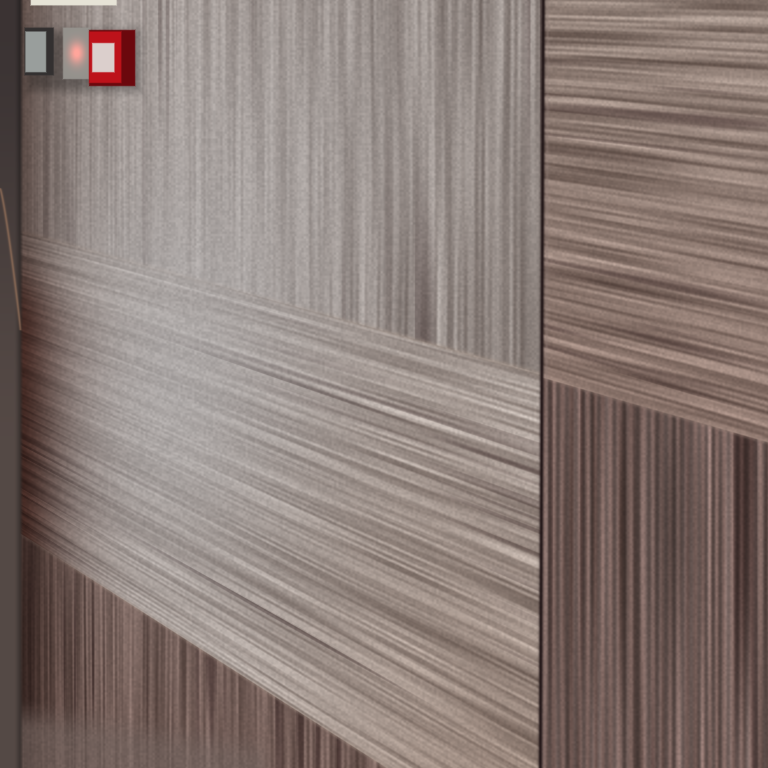
Give the GLSL for this texture, as a Shadertoy shader.

```glsl
// Wood veneer wall seen at an angle: panels of alternating grain split by a seam.
// Each panel maps the plane to across/along grain coordinates feeding stretched
// value noise; a soft sheen, edge shading and small wall units go on top.
#define SEAM_X 0.7075
#define WALL_X 0.030
#define GRAIN_CONTRAST 1.0
#define SHEEN_AMOUNT 0.70
#define SHEEN_COLOR vec3(0.70, 0.69, 0.69)
#define STREAK_COLOR vec3(0.20, 0.13, 0.125)
#define FINE_NOISE 0.05

float hash(vec2 p) {
    vec3 q = fract(p.xyx * vec3(0.1031, 0.1030, 0.0973));
    q += dot(q, q.yzx + 33.33);
    return fract((q.x + q.y) * q.z);
}

float noise(vec2 p) {
    vec2 i = floor(p), f = fract(p);
    f = f * f * (3.0 - 2.0 * f);
    return mix(mix(hash(i), hash(i + vec2(1, 0)), f.x),
               mix(hash(i + vec2(0, 1)), hash(i + vec2(1, 1)), f.x), f.y);
}

// Signed grain value: x runs across the fibres, y along them.
float grain(vec2 g, float seed) {
    g.x += 0.004 * (noise(vec2(g.x * 9.0, g.y * 4.0) + seed) - 0.5);
    float sum = 0.0, freq = 34.0, amp = 0.13;
    for (int i = 0; i < 4; i++) {
        sum += amp * (noise(vec2(g.x * freq, g.y * (1.0 + 1.3 * float(i))) + seed) - 0.5);
        freq *= 2.0;
        amp *= 1.5;
        seed += 17.3;
    }
    return sum;
}

// Tints a base colour by its grain and adds sparse dark fibres.
vec3 veneer(vec3 base, vec2 g, float contrast, float seed) {
    float k = contrast * GRAIN_CONTRAST;
    float n = grain(g, seed);
    vec3 c = base * (1.0 + k * n * vec3(0.90, 1.0, 1.04));
    float fibre = noise(vec2(g.x * 150.0, g.y * 2.5) + seed + 71.0);
    float patches = noise(vec2(g.x * 22.0, g.y * 2.0) + seed + 5.0);
    float streak = smoothstep(0.58, 0.92, fibre) * smoothstep(0.25, 0.8, patches);
    return mix(c, STREAK_COLOR, 0.55 * k * streak);
}

float below(float edge, float y, float soft) {
    return smoothstep(-soft, soft, y - edge);
}

// Coverage of a rectangle given by its two corners.
float rect(vec2 p, vec2 lo, vec2 hi, float soft) {
    vec2 d = abs(p - 0.5 * (lo + hi)) - 0.5 * (hi - lo);
    return 1.0 - smoothstep(-soft, soft, max(d.x, d.y));
}

float blob(vec2 p, vec2 center, vec2 size) {
    vec2 d = (p - center) / size;
    return exp(-dot(d, d));
}

vec3 leftWall(vec2 p, float px) {
    float topEdge = 0.302 + 0.274 * (p.x - WALL_X);
    float lowEdge = 0.697 + 0.640 * (p.x - WALL_X);
    float v = (p.y - topEdge) / (lowEdge - topEdge);
    float inLow = below(lowEdge, p.y, px);
    float side = smoothstep(0.25, 0.72, p.x);
    vec2 upright = vec2(log(p.x + 0.6), p.y);

    vec3 upper = veneer(mix(vec3(0.61, 0.57, 0.55), vec3(0.54, 0.50, 0.48), side),
                        upright, mix(0.55, 0.95, side), 3.0);
    vec3 middle = veneer(mix(vec3(0.63, 0.585, 0.56), vec3(0.575, 0.495, 0.45), side * v),
                         vec2(v * 0.56, p.x * 1.2), 0.9, 29.0);
    vec3 lower = veneer(vec3(0.46, 0.375, 0.35), upright, 1.1, 53.0);

    vec3 c = mix(upper, middle, below(topEdge, p.y, px));
    c = mix(c, lower, inLow);
    // Pale joints along the panel edges
    float joint = exp(-pow((p.y - topEdge) / 0.003, 2.0)) + exp(-pow((p.y - lowEdge) / 0.003, 2.0));
    c = mix(c, vec3(0.66, 0.59, 0.54), 0.35 * joint);
    // Sheen, strongest on the middle panel, then dark left border
    float sheen = blob(p, vec2(0.21, 0.52), vec2(0.20, 0.27)) * (1.0 - 0.75 * inLow)
                + 0.45 * blob(p, vec2(0.34, 0.16), vec2(0.26, 0.30)) * (1.0 - inLow);
    c = mix(c, SHEEN_COLOR, SHEEN_AMOUNT * min(sheen, 1.2));
    float inMiddle = smoothstep(0.0, 0.3, v) * (1.0 - inLow);
    float border = exp(-pow(max(p.x - WALL_X, 0.0) / mix(0.055, 0.062, inMiddle), 1.4));
    c *= 1.0 - border * mix(vec3(0.42, 0.49, 0.51), vec3(0.60, 0.74, 0.77), inMiddle);
    // Blurred floor reflection
    float haze = smoothstep(0.90, 0.95, p.y - 0.15 * p.x) * (1.0 - smoothstep(0.33, 0.36, p.x));
    return mix(c, vec3(0.45, 0.39, 0.37), 0.65 * haze);
}

vec3 rightWall(vec2 p, float px) {
    float edge = 0.492 + 0.287 * (p.x - SEAM_X);
    vec3 upper = veneer(mix(vec3(0.575, 0.51, 0.475), vec3(0.53, 0.445, 0.41), p.y * 2.0),
                        vec2(p.y / edge * 0.50 - 0.015 * p.x, p.x * 1.3), 1.0, 83.0);
    vec3 lower = veneer(vec3(0.435, 0.355, 0.335), vec2(p.x * 0.8, p.y * 0.6), 1.1, 101.0);
    float ribs = sin(6.2832 * (p.x * 88.0 + 1.5 * noise(vec2(p.x * 20.0, 4.0))));
    lower *= 1.0 + 0.12 * ribs * vec3(1.1, 0.97, 0.93);
    lower *= 1.0 - 0.20 * blob(p, vec2(0.87, 0.68), vec2(0.035, 0.2));
    vec3 c = mix(upper, lower, below(edge, p.y, px));
    return mix(c, vec3(0.59, 0.50, 0.46), 0.4 * exp(-pow((p.y - edge) / 0.003, 2.0)));
}

vec3 wallUnits(vec3 c, vec2 p, float px) {
    c *= 1.0 - 0.3 * rect(p, vec2(0.035, 0.04), vec2(0.182, 0.118), 0.012);
    c = mix(c, vec3(0.90, 0.89, 0.84), rect(p, vec2(0.040, -0.1), vec2(0.152, 0.007), px));
    c = mix(c, vec3(0.20, 0.19, 0.19), rect(p, vec2(0.032, 0.036), vec2(0.070, 0.098), px));
    c = mix(c, vec3(0.60, 0.62, 0.61), rect(p, vec2(0.033, 0.041), vec2(0.060, 0.094), px));
    c = mix(c, vec3(0.58, 0.57, 0.55), rect(p, vec2(0.082, 0.036), vec2(0.118, 0.103), px));
    c += vec3(0.45, 0.08, 0.06) * blob(p, vec2(0.100, 0.069), vec2(0.010, 0.014));
    c = mix(c, vec3(0.42, 0.03, 0.05), rect(p, vec2(0.116, 0.039), vec2(0.176, 0.112), px));
    c = mix(c, vec3(0.74, 0.07, 0.10), rect(p, vec2(0.116, 0.041), vec2(0.158, 0.108), px));
    return mix(c, vec3(0.86, 0.81, 0.80), rect(p, vec2(0.120, 0.056), vec2(0.149, 0.094), px));
}

void mainImage(out vec4 fragColor, in vec2 fragCoord) {
    vec2 p = fragCoord / iResolution.xy;
    p.y = 1.0 - p.y;
    float px = 1.0 / iResolution.y;

    // Both walls and the dark seam between them
    float seam = SEAM_X - 0.004 * p.y;
    vec3 c = mix(leftWall(p, px), rightWall(p, px), smoothstep(-px, px, p.x - seam));
    c = mix(c, vec3(0.13, 0.085, 0.09), 0.95 * exp(-pow((p.x - seam) / 0.0026, 2.0)));
    c = mix(c, vec3(0.56, 0.48, 0.46), 0.35 * exp(-pow((p.x - seam - 0.006) / 0.002, 2.0)));
    c *= 1.0 + FINE_NOISE * 2.0 * (noise(p * 330.0) - 0.5);
    c = wallUnits(c, p, px);

    // Smooth dark pillar with one thin curved vein
    vec3 pillar = mix(vec3(0.23, 0.20, 0.20), vec3(0.33, 0.285, 0.27), smoothstep(0.0, 0.6, p.y));
    pillar *= 1.0 - 0.4 * smoothstep(0.018, WALL_X, p.x);
    float vein = abs(p.x - 0.027 * pow(clamp((p.y - 0.245) / 0.185, 0.0, 1.0), 0.8));
    pillar = mix(pillar, vec3(0.58, 0.44, 0.35),
                 0.7 * exp(-pow(vein / 0.0018, 2.0)) * rect(p, vec2(-1.0, 0.245), vec2(1.0, 0.43), px));
    c = mix(pillar, c, smoothstep(-0.003, 0.003, p.x - WALL_X + 0.002));
    fragColor = vec4(clamp(c, 0.0, 1.0), 1.0);
}
```
